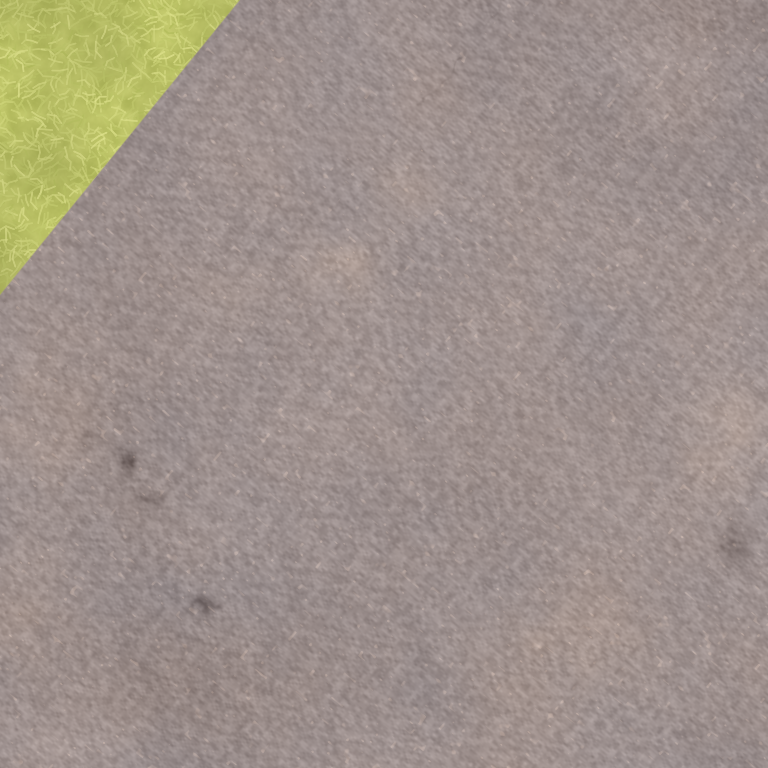
Reproduce this texture procedurally as a WebGL 2 fragment shader.

```glsl
#version 300 es
precision highp float;
uniform vec2 u_resolution;
out vec4 fragColor;

float hash(vec2 p) {
    return fract(sin(dot(p, vec2(127.1, 311.7))) * 43758.5453);
}

float noise(vec2 p) {
    vec2 i = floor(p), f = fract(p);
    f = f * f * (3.0 - 2.0 * f);
    return mix(mix(hash(i), hash(i + vec2(1, 0)), f.x),
               mix(hash(i + vec2(0, 1)), hash(i + vec2(1, 1)), f.x), f.y);
}

float fbm(vec2 p) {
    float sum = 0.0, amp = 0.5;
    for (int i = 0; i < 4; i++) {
        sum += amp * noise(p);
        p = mat2(1.6, 1.2, -1.2, 1.6) * p + 7.3;
        amp *= 0.5;
    }
    return sum / 0.9375;
}

float segment(vec2 p, vec2 a, vec2 b) {
    vec2 ab = b - a;
    return length(p - a - ab * clamp(dot(p - a, ab) / dot(ab, ab), 0.0, 1.0));
}

// Soft elliptical spot, 1 at its centre
float spot(vec2 p, vec2 centre, vec2 radius) {
    vec2 q = (p - centre) / radius;
    return exp(-dot(q, q));
}

// Layers of bent blades scattered over a jittered grid
vec3 grass(vec2 uv, float pixel) {
    vec3 color = mix(vec3(0.64, 0.67, 0.32), vec3(0.77, 0.79, 0.44), fbm(uv * 60.0));
    for (int layer = 0; layer < 5; layer++) {
        float depth = float(layer) / 4.0;
        vec2 p = uv * 48.0 + float(layer) * 17.37;
        vec2 cell = floor(p);
        for (int k = 0; k < 9; k++) {
            vec2 id = cell + vec2(k % 3 - 1, k / 3 - 1);
            vec2 root = id + vec2(hash(id), hash(id + 31.7));
            float angle = 6.2832 * hash(id + 57.3);
            vec2 along = vec2(cos(angle), sin(angle)) * mix(0.5, 0.9, hash(id + 11.9));
            vec2 bend = vec2(-along.y, along.x) * (hash(id + 83.1) - 0.5) * 0.6;
            float d = min(segment(p, root - along * 0.6, root + bend),
                          segment(p, root + bend, root + along * 0.6));
            float tone = hash(id + 5.3);
            vec3 blade = mix(vec3(0.67, 0.71, 0.34), vec3(0.86, 0.87, 0.55), tone * 0.7 + depth * 0.3);
            float aa = 48.0 * pixel;
            float cover = 1.0 - smoothstep(0.05 - aa * 0.4, 0.05 + aa * 0.6, d);
            color = mix(color, blade, cover * 0.7);
        }
    }
    return color * (0.95 + 0.1 * noise(uv * 14.0));
}

vec3 asphalt(vec2 uv) {
    vec3 color = vec3(0.613, 0.562, 0.553);

    // Broad mottling
    color += 0.055 * (fbm(uv * 6.0 + 3.1) - 0.5);
    color += vec3(0.05, 0.025, 0.0) * (fbm(uv * 9.0 + 20.0) - 0.5);

    // Warm sandy patches
    float warm = spot(uv, vec2(0.45, 0.65), vec2(0.07, 0.045))
               + spot(uv, vec2(0.53, 0.76), vec2(0.06, 0.05)) * 0.6
               + spot(uv, vec2(0.31, 0.61), vec2(0.05, 0.04)) * 0.6
               + spot(uv, vec2(0.94, 0.43), vec2(0.06, 0.07)) * 0.8
               + spot(uv, vec2(0.74, 0.15), vec2(0.13, 0.07)) * 0.7
               + spot(uv, vec2(0.05, 0.47), vec2(0.08, 0.15)) * 0.5
               + spot(uv, vec2(0.03, 0.21), vec2(0.06, 0.08)) * 0.5;
    color += vec3(0.055, 0.038, 0.018) * warm * (0.5 + noise(uv * 30.0));

    // Pale worn areas
    float pale = spot(uv, vec2(0.86, 0.92), vec2(0.10, 0.03))
               + spot(uv, vec2(0.85, 0.85), vec2(0.03, 0.025))
               + spot(uv, vec2(0.09, 0.03), vec2(0.10, 0.025));
    color += 0.03 * pale;

    // Dim areas and dark stains with ragged outlines
    float dim = spot(uv, vec2(0.24, 0.12), vec2(0.10, 0.08))
              + spot(uv, vec2(0.97, 0.98), vec2(0.12, 0.04))
              + spot(uv, vec2(0.41, 0.73), vec2(0.04, 0.02));
    vec2 ragged = uv + 0.018 * (vec2(noise(uv * 70.0), noise(uv * 70.0 + 40.0)) - 0.5);
    float stain = spot(ragged, vec2(0.168, 0.397), vec2(0.009, 0.022))
                + spot(ragged, vec2(0.189, 0.348), vec2(0.016, 0.010)) * 0.8
                + spot(ragged, vec2(0.264, 0.212), vec2(0.016, 0.007))
                + spot(ragged, vec2(0.112, 0.428), vec2(0.012, 0.009)) * 0.5
                + spot(ragged, vec2(0.957, 0.290), vec2(0.020, 0.028)) * 0.7;
    color -= 0.025 * dim + 0.16 * stain;

    // Faint crack
    float crack = segment(ragged, vec2(0.655, 1.0), vec2(0.53, 0.84));
    color -= 0.045 * (1.0 - smoothstep(0.0, 0.005, crack)) * noise(uv * 45.0);

    // Grain, slightly drawn out toward the lower right
    vec2 g = vec2(dot(uv, vec2(0.77, -0.64)), dot(uv, vec2(0.64, 0.77)));
    float grain = noise(g * vec2(130.0, 210.0)) + 0.7 * noise(g * vec2(260.0, 380.0) + 9.0) - 0.85;
    color += 0.095 * grain;

    // Scattered light pebbles
    float pebble = smoothstep(0.83, 0.98, noise(g * vec2(120.0, 170.0) + 50.0));
    color += vec3(0.09, 0.075, 0.06) * pebble;
    return color;
}

void main() {
    vec2 uv = gl_FragCoord.xy / u_resolution;
    float pixel = 1.0 / min(u_resolution.x, u_resolution.y);

    // Straight border, positive on the lawn side
    float border = dot(uv - vec2(0.0, 0.616), vec2(-0.776, 0.631));
    vec3 color = asphalt(uv);
    if (border > -pixel) color = mix(color, grass(uv, pixel), smoothstep(-pixel, pixel, border));
    fragColor = vec4(color, 1.0);
}
```
